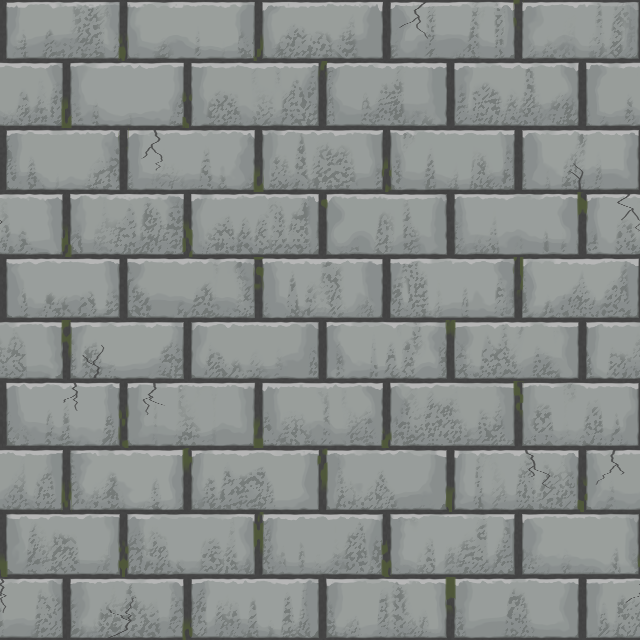
Write a three.js fragment shader that draws this texture.

```glsl
varying vec2 vUv;

#define COLUMNS 5.0
#define ROWS 10.0
#define JOINT_HALF vec2(0.0062, 0.0036)
#define STONE vec3(0.60, 0.62, 0.61)
#define SHADE vec3(0.53, 0.55, 0.55)
#define WORN vec3(0.40, 0.42, 0.41)
#define LIGHT vec3(0.72, 0.72, 0.72)
#define GROUT vec3(0.265, 0.265, 0.265)
#define MOSS vec3(0.32, 0.36, 0.22)
#define CRACK_SHARE 0.27
#define MOSS_SHARE 0.62
#define SOFT 0.0012

float hash(vec2 p) {
  p = fract(p * vec2(0.1031, 0.1173));
  p += dot(p, p.yx + 33.33);
  return fract((p.x + p.y) * p.x * 17.31);
}

float noise(vec2 p) {
  vec2 i = floor(p), f = fract(p);
  f = f * f * (3.0 - 2.0 * f);
  return mix(mix(hash(i), hash(i + vec2(1.0, 0.0)), f.x),
             mix(hash(i + vec2(0.0, 1.0)), hash(i + 1.0), f.x), f.y);
}

// 1 where v lies under the limit, with a soft edge
float below(float v, float limit, float soft) {
  return 1.0 - smoothstep(limit - soft, limit + soft, v);
}

// Joint position: an even pitch with two joints in five nudged
float jointAt(float i, float pitch, vec2 nudge) {
  float k = floor(mod(i + 0.5, 5.0));
  return i * pitch + (k == 1.0 ? nudge.x : 0.0) + (k == 4.0 ? nudge.y : 0.0);
}

float cellOf(float x, float pitch, vec2 nudge) {
  float i = floor(x / pitch);
  return i + step(jointAt(i + 1.0, pitch, nudge), x)
           - (1.0 - step(jointAt(i, pitch, nudge), x));
}

// Jagged line that starts at a top or bottom edge, with a side branch
float crackMask(vec2 id, float left, float top, float bottom) {
  if (hash(id + 31.0) > CRACK_SHARE) return 0.0;
  float s = hash(id + 5.0) < 0.55 ? top : bottom;
  float start = mix(0.03, 0.15, hash(id + 11.0));
  float lean = hash(id + 17.0) * 1.4 - 0.7;
  float reach = mix(0.035, 0.065, hash(id + 23.0));
  float mask = 0.0;
  for (int k = 0; k < 2; k++) {
    float branch = float(k);
    float fork = reach * 0.4 * branch;
    float path = start + lean * s - branch * 1.6 * sign(lean) * (s - fork);
    path += (noise(vec2(s * 75.0, id.x * 9.0 + id.y)) - 0.5) * 0.022;
    path += (noise(vec2(s * 230.0, id.y * 7.0 + id.x)) - 0.5) * 0.008;
    float tip = mix(reach, reach * 0.7, branch);
    float width = 0.0019 * (1.0 - 0.6 * s / reach);
    mask = max(mask, below(abs(left - path), width, SOFT) * step(fork, s) * below(s, tip, SOFT));
  }
  return mask;
}

void main() {
  // Running bond, rows counted downwards
  vec2 pitch = 1.0 / vec2(COLUMNS, ROWS);
  vec2 nudgeX = vec2(-0.011, 0.006), nudgeY = vec2(-0.005, 0.001);
  float y = 1.0 - vUv.y;
  float row = cellOf(y, pitch.y, nudgeY);
  float x = vUv.x - 0.004 - 0.5 * pitch.x * mod(row, 2.0);
  float column = cellOf(x, pitch.x, nudgeX);
  vec2 id = vec2(floor(mod(column + 0.5, COLUMNS)), row);

  // Distances to the four sides of the brick face
  float left = x - jointAt(column, pitch.x, nudgeX) - JOINT_HALF.x;
  float right = jointAt(column + 1.0, pitch.x, nudgeX) - x - JOINT_HALF.x;
  float top = y - jointAt(row, pitch.y, nudgeY) - JOINT_HALF.y;
  float bottom = jointAt(row + 1.0, pitch.y, nudgeY) - y - JOINT_HALF.y;
  float side = min(left, right);
  float end = min(top, bottom);
  vec2 p = vec2(left, top) + id * vec2(3.17, 5.43) + 1.0;

  float broad = noise(p * vec2(28.0, 34.0));
  float ragged = noise(p * 110.0);
  float fine = noise(p * 260.0);

  // Flat stone with painted shade along sides and foot
  vec3 stone = STONE + (hash(id + 2.0) - 0.5) * 0.014;
  float sideBand = side + (broad - 0.5) * 0.022 + (ragged - 0.5) * 0.006;
  float footBand = bottom + (broad - 0.5) * 0.034 + (ragged - 0.5) * 0.007;
  stone = mix(stone, SHADE, 0.45 * below(min(sideBand, footBand - 0.004), 0.022, 0.002));
  stone = mix(stone, SHADE, 0.85 * below(min(sideBand, footBand), 0.015, 0.002));

  // Vertical weather streaks broken into slanted grain
  float streak = noise(p * vec2(75.0, 14.0)) * 0.6 + noise(p * vec2(18.0, 12.0)) * 0.5;
  float damp = smoothstep(0.58, 0.82, streak + 0.22 - bottom * 4.5);
  float grain = noise(vec2(p.x + p.y, (p.x - p.y) * 0.6) * 270.0);
  stone = mix(stone, SHADE, 0.5 * damp);
  stone = mix(stone, WORN, 0.62 * damp * smoothstep(0.5, 0.68, grain));

  // Dark rim and chipped lower corners
  float rim = min(side, bottom) + (ragged - 0.5) * 0.003;
  stone = mix(stone, WORN, 0.65 * below(rim, 0.0018, SOFT));
  float chip = side + bottom + (fine - 0.5) * 0.006;
  stone = mix(stone, WORN, 0.8 * below(chip, 0.013 * hash(id + step(right, left) * 40.0), SOFT));

  // Worn bright lip, deeper at the ends
  float lip = 0.0055 + 0.007 * below(side, 0.006, 0.003) * hash(id + 8.0);
  float lipEdge = top + (ragged - 0.5) * 0.007 + (fine - 0.5) * 0.003;
  float lipWear = smoothstep(0.18, 0.4, noise(p * vec2(36.0, 5.0)));
  stone = mix(stone, LIGHT, below(lipEdge, lip, SOFT) * mix(0.35, 0.95, lipWear));
  stone = mix(stone, GROUT, 0.85 * crackMask(id, left, top, bottom));

  // Face over grout, with slightly uneven edges
  float face = min(side, end) + (ragged - 0.5) * 0.0012;
  vec3 color = mix(GROUT + (fine - 0.5) * 0.025, stone, smoothstep(-SOFT, SOFT, face));

  // Moss clumps at one end of some upright joints
  float across = left < right ? left + JOINT_HALF.x : -right - JOINT_HALF.x;
  vec2 jointId = vec2(floor(mod(column + step(right, left) + 0.5, COLUMNS)), row);
  float fromEnd = hash(jointId + 61.0) < 0.5 ? top : bottom;
  float growth = below(fromEnd, mix(0.015, 0.06, hash(jointId + 71.0)), 0.012);
  float clump = noise(vec2(across * 190.0, y * 85.0) + jointId * 13.0 + 20.0);
  float mossy = step(hash(jointId + 83.0), MOSS_SHARE) * growth;
  mossy *= smoothstep(0.4, 0.6, clump) * below(side, 0.0015, SOFT);
  color = mix(color, MOSS, 0.8 * mossy);

  gl_FragColor = vec4(color, 1.0);
}
```
